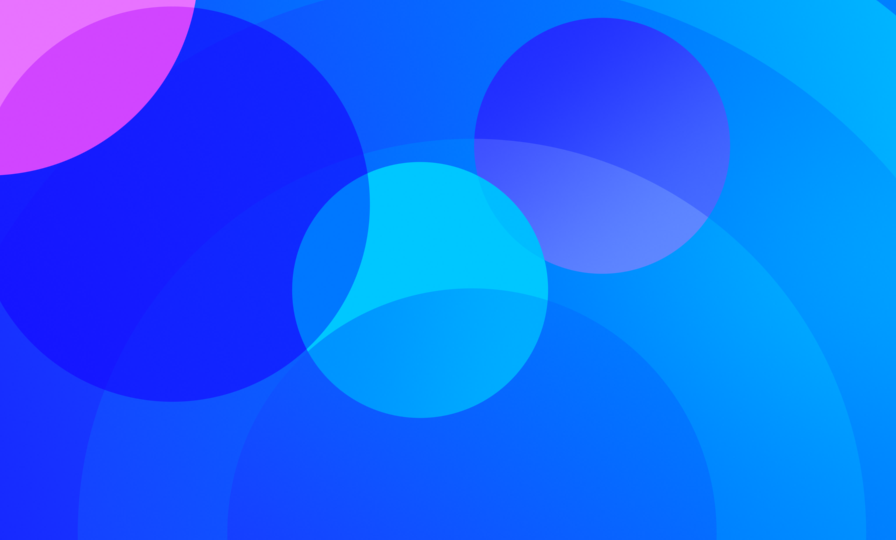
Give the GLSL for this background, as a WebGL 1 fragment shader.

```glsl
precision highp float;

uniform vec2 u_resolution;

// Discs: centre x, centre y, radius, in canvas heights
const vec3 NAVY_DISC = vec3(0.319, 0.622, 0.366);
const vec3 PINK_DISC = vec3(-0.022, 1.065, 0.390);
const vec3 VIOLET_DISC = vec3(1.115, 0.730, 0.237);
const vec3 CYAN_DISC = vec3(0.778, 0.463, 0.237);

// Concentric backdrop rings
const vec2 RING_CENTRE = vec2(0.874, 0.013);
const float INNER_RADIUS = 0.453;
const float MIDDLE_RADIUS = 0.730;
const float OUTER_RADIUS = 1.024;
const float CORNER_RADIUS = 1.239;

// Colours
const vec3 NAVY = vec3(0.08, 0.0, 1.0);
const vec3 PINK = vec3(0.91, 0.45, 1.0);
const vec3 MAGENTA = vec3(0.82, 0.27, 1.0);
const vec3 INDIGO = vec3(0.13, 0.18, 1.0);
const vec3 PERIWINKLE = vec3(0.27, 0.42, 1.0);
const vec3 VIOLET_LIFT = vec3(0.10, 0.11, 0.0);
const vec3 CYAN = vec3(0.0, 0.78, 1.0);
const vec3 CYAN_SHADE_LOW = vec3(0.0, 0.58, 1.0);
const vec3 CYAN_SHADE_HIGH = vec3(0.0, 0.68, 1.0);
const vec3 CYAN_OVER_NAVY = vec3(0.0, 0.47, 1.0);
const float NAVY_OPACITY = 0.58;
const float GRAIN = 0.004;

// Antialiased coverage of a disc
float disc(vec2 p, vec2 centre, float radius) {
  float softness = 0.9 / u_resolution.y;
  return 1.0 - smoothstep(-softness, softness, length(p - centre) - radius);
}

float disc(vec2 p, vec3 shape) {
  return disc(p, shape.xy, shape.z);
}

float hash(vec2 p) {
  return fract(sin(dot(p, vec2(12.9898, 78.233))) * 43758.5453);
}

// Blue whose green channel carries the brightness
vec3 blueTone(float green) {
  return vec3(0.09 * (1.0 - smoothstep(0.2, 0.52, green)), green, 1.0);
}

vec3 backdrop(vec2 p, float inner, float middle) {
  float outer = disc(p, RING_CENTRE, OUTER_RADIUS);
  float corner = disc(p, RING_CENTRE, CORNER_RADIUS);
  vec2 fromGlow = (p - vec2(1.55, 0.5)) / vec2(0.55, 0.34);
  float glow = 0.10 * exp(-dot(fromGlow, fromGlow));

  float slope = 0.18 + 0.20 * p.x + 0.08 * p.y;
  float green = 0.50;
  green = mix(green, slope + 0.02 + 0.06 * p.x, corner);
  green = mix(green, slope - 0.02 + glow, outer);
  green = mix(green, slope + 0.05 + glow, middle);
  green = mix(green, slope - 0.02 + 0.14 * p.y, inner);
  return blueTone(green);
}

void main() {
  vec2 p = gl_FragCoord.xy / u_resolution.y;

  // Shared masks
  float inner = disc(p, RING_CENTRE, INNER_RADIUS);
  float middle = disc(p, RING_CENTRE, MIDDLE_RADIUS);
  float navy = disc(p, NAVY_DISC);

  vec3 color = backdrop(p, inner, middle);
  color = mix(color, NAVY, navy * NAVY_OPACITY);

  // Violet disc, lighter where it crosses the middle ring
  vec2 offset = (p - VIOLET_DISC.xy) / VIOLET_DISC.z;
  float diagonal = smoothstep(-1.0, 1.0, dot(offset, vec2(0.6, -0.7)));
  vec3 violet = mix(INDIGO, PERIWINKLE, diagonal) + VIOLET_LIFT * middle;
  color = mix(color, violet, disc(p, VIOLET_DISC));

  // Cyan disc, tinted by the shapes it overlaps
  float across = smoothstep(0.58, 1.0, p.x);
  vec3 cyan = CYAN - vec3(0.0, 0.04, 0.0) * disc(p, VIOLET_DISC);
  cyan = mix(cyan, mix(CYAN_SHADE_LOW, CYAN_SHADE_HIGH, across), inner);
  cyan = mix(cyan, CYAN_OVER_NAVY, navy);
  color = mix(color, cyan, disc(p, CYAN_DISC));

  // Pink corner, deeper over the navy disc
  color = mix(color, mix(PINK, MAGENTA, navy), disc(p, PINK_DISC));

  // Slight grain against banding
  color += GRAIN * (hash(floor(p * 308.0)) - 0.5);
  gl_FragColor = vec4(color, 1.0);
}
```
